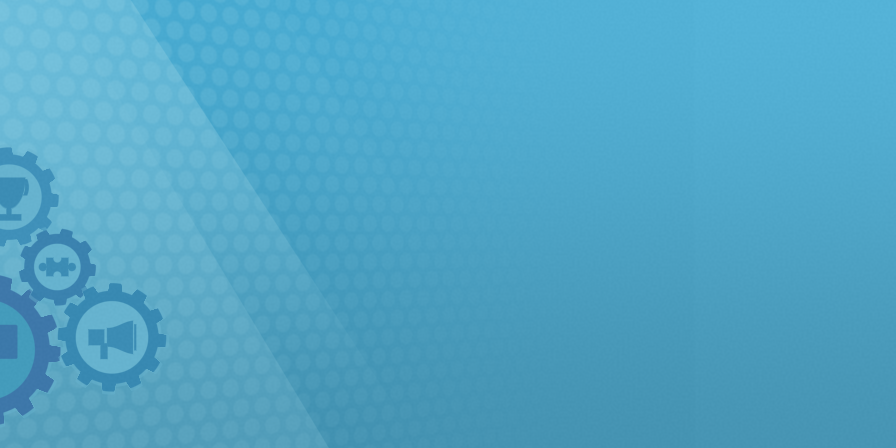
Write a Shadertoy shader that draws this background.

```glsl
// Blue gradient backdrop with slanted panels, receding dots and a cluster of icon gears.

const vec3 SKY_TOP = vec3(0.325, 0.695, 0.840);
const vec3 SKY_BOTTOM = vec3(0.270, 0.575, 0.695);
const vec3 PANEL_TINT = vec3(0.66, 0.86, 0.91);
const vec3 GEAR_TEAL = vec3(0.205, 0.525, 0.690);
const vec3 GEAR_INDIGO = vec3(0.230, 0.450, 0.655);
const vec3 HUB_PALE = vec3(0.400, 0.700, 0.810);
const vec3 HUB_DEEP = vec3(0.265, 0.610, 0.735);

// Coverage of a signed distance, softened over width w
float fill(float d, float w) { return smoothstep(w, -w, d); }

float box(vec2 p, vec2 halfSize) {
    vec2 q = abs(p) - halfSize;
    return length(max(q, 0.0)) + min(max(q.x, q.y), 0.0);
}

// Gradient noise
vec2 hashGradient(vec2 cell) {
    float h = fract(sin(dot(cell, vec2(127.1, 311.7))) * 4375.85);
    return vec2(cos(6.2832 * h), sin(6.2832 * h));
}

float gradientNoise(vec2 p) {
    vec2 i = floor(p), f = fract(p);
    vec2 u = f * f * (3.0 - 2.0 * f), e = vec2(1.0, 0.0);
    float low = mix(dot(hashGradient(i), f), dot(hashGradient(i + e.xy), f - e.xy), u.x);
    float high = mix(dot(hashGradient(i + e.yx), f - e.yx), dot(hashGradient(i + 1.0), f - 1.0), u.x);
    return mix(low, high, u.y);
}

// Signed horizontal offset from a slanted edge that meets the top at topX
float slant(vec2 p, float topX, float slope) {
    return (p.x - topX - slope * (1.0 - p.y)) / sqrt(1.0 + slope * slope);
}

// Staggered dots on a plane receding to the right
float recedingDots(vec2 p, float w) {
    float depth = max(1.0 - p.x / 4.6, 0.2);
    vec2 grid = vec2(p.x, p.y - 0.48) / depth / vec2(0.061, 0.052);
    float row = floor(grid.y);
    vec2 local = vec2(fract(grid.x + 0.5 * mod(row, 2.0)), fract(grid.y)) - 0.5;
    return fill(length(local * vec2(0.061, 0.052)) - 0.0225, w + 0.0025);
}

float gearShape(vec2 p, float radius, float teeth, float turn) {
    float wave = cos(atan(p.y, p.x) * teeth + turn);
    return length(p) - radius * mix(0.86, 1.0, smoothstep(-0.3, 0.35, wave));
}

// Icons fit within a unit circle
float cupIcon(vec2 p) {
    float bowl = max(length((p - vec2(0.0, 0.55)) * vec2(1.0, 0.55)) - 0.5, p.y - 0.6);
    float handles = max(abs(length(p - vec2(0.0, 0.3)) - 0.55) - 0.06, abs(p.y - 0.3) - 0.25);
    float stand = min(box(p + vec2(0.0, 0.45), vec2(0.08, 0.2)), box(p + vec2(0.0, 0.62), vec2(0.38, 0.1)));
    return min(min(bowl, handles), stand);
}

float puzzleIcon(vec2 p) {
    vec2 q = abs(p);
    float tile = min(box(p, vec2(0.48, 0.40)), length(q - vec2(0.62, 0.0)) - 0.18);
    return max(tile, 0.17 - length(q - vec2(0.0, 0.36)));
}

float hornIcon(vec2 p) {
    float flare = max(abs(p.y) - 0.26 - 0.20 * smoothstep(-0.1, 0.6, p.x), abs(p.x - 0.22) - 0.36);
    float body = min(box(p + vec2(0.43, 0.0), vec2(0.22, 0.22)), box(p + vec2(0.22, 0.38), vec2(0.10, 0.22)));
    return min(min(flare, body), box(p - vec2(0.64, 0.0), vec2(0.03, 0.36)));
}

// Gear with a pale rim and a round hub
vec3 drawGear(vec3 base, vec2 p, float radius, float teeth, float hub, vec3 metal, vec3 hubColor, float w) {
    float d = gearShape(p, radius, teeth, 0.8);
    vec3 color = mix(base, HUB_PALE, 0.45 * fill(d - 0.007, w));
    color = mix(color, metal, 0.92 * fill(d, w));
    return mix(color, hubColor, fill(length(p) - hub, w));
}

vec3 drawIcon(vec3 base, float d, float size, vec3 ink, float w) {
    return mix(base, ink, 0.85 * fill(d * size, w));
}

void mainImage(out vec4 fragColor, in vec2 fragCoord) {
    vec2 p = fragCoord / iResolution.y;
    float w = 0.8 / iResolution.y;

    // Vertical gradient, deeper toward the left
    vec3 color = mix(SKY_BOTTOM, SKY_TOP, smoothstep(-0.1, 1.05, p.y));
    color -= vec3(0.06, 0.035, 0.025) * exp(-pow((p.x - 0.45) / 0.45, 2.0)) * (0.35 + 0.65 * p.y);
    color += 0.006 * smoothstep(1.545, 1.555, p.x);

    // Overlapping slanted panels
    float mainPanel = fill(slant(p, 0.292, 0.65), w) * smoothstep(0.0, 0.75, p.y);
    float lowPanel = fill(slant(p, 0.134, 0.60), w) * (1.0 - 0.8 * smoothstep(0.2, 0.8, p.y));
    float farPanel = fill(slant(p, 0.61, 0.66), w) * smoothstep(0.35, 0.9, p.y);
    color = mix(color, PANEL_TINT, 0.26 * mainPanel + 0.16 * lowPanel + 0.04 * farPanel);

    // Dots dissolve to the right
    float dotFade = 1.0 - smoothstep(0.2, 1.4, p.x);
    color = mix(color, PANEL_TINT, 0.17 * dotFade * (0.6 + 0.4 * p.y) * recedingDots(p, w));

    // Gear cluster
    vec2 cup = p - vec2(0.020, 0.560), puzzle = p - vec2(0.128, 0.404);
    vec2 horn = p - vec2(0.250, 0.247), large = p - vec2(-0.035, 0.219);
    color = drawGear(color, cup, 0.111, 11.0, 0.073, GEAR_TEAL + 0.03, HUB_PALE, w);
    color = drawIcon(color, cupIcon(cup / 0.073), 0.073, GEAR_TEAL, w);
    color = drawGear(color, large, 0.170, 14.0, 0.113, GEAR_INDIGO, HUB_DEEP, w);
    color = drawIcon(color, box(large - vec2(0.052, 0.018), vec2(0.018, 0.034)) - 0.004, 1.0, GEAR_INDIGO, w);
    color = drawGear(color, puzzle, 0.086, 9.0, 0.052, mix(GEAR_TEAL, GEAR_INDIGO, 0.4), HUB_PALE, w);
    color = drawIcon(color, puzzleIcon(puzzle / 0.052), 0.052, GEAR_TEAL, w);
    color = drawGear(color, horn, 0.121, 12.0, 0.081, GEAR_TEAL, HUB_PALE, w);
    color = drawIcon(color, hornIcon(horn / 0.081), 0.081, GEAR_TEAL, w);

    // Fine grain
    color += 0.012 * gradientNoise(p * 170.0);
    fragColor = vec4(clamp(color, 0.0, 1.0), 1.0);
}
```
